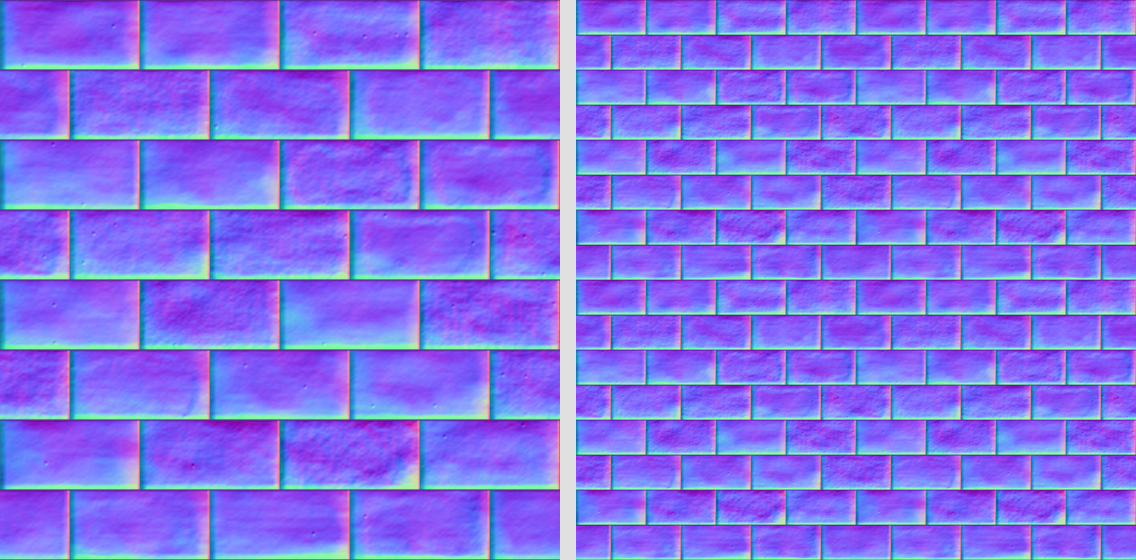
Left, the tile; right, the same tile 2 across and 2 down.
Give the GLSL for this texture map, as a three.js fragment shader.

```glsl
// Tangent-space normal map of a worn running-bond brick wall, 4 bricks by 8 courses.
varying vec2 vUv;

const vec2 BRICKS = vec2(4.0, 8.0);
const vec2 SIZE = vec2(2.0, 1.0); // brick size, in course heights

float hash(vec2 p) {
  vec3 a = fract(vec3(p.xyx) * 0.1031);
  a += dot(a, a.yzx + 33.33);
  return fract((a.x + a.y) * a.z);
}

float noise(vec2 p) {
  vec2 i = floor(p), f = fract(p);
  f = f * f * (3.0 - 2.0 * f);
  return mix(mix(hash(i), hash(i + vec2(1.0, 0.0)), f.x),
             mix(hash(i + vec2(0.0, 1.0)), hash(i + 1.0), f.x), f.y);
}

float fbm(vec2 p) {
  float sum = 0.0, amp = 0.5;
  for (int i = 0; i < 4; i++) {
    sum += amp * noise(p);
    p = p * 2.03 + 7.3;
    amp *= 0.5;
  }
  return sum;
}

// 1 at the edge, falling to 0 between the two distances
float fade(float near, float far, float d) {
  return 1.0 - smoothstep(near, far, d);
}

float roundBox(vec2 p, vec2 halfSize, float radius) {
  vec2 d = abs(p) - halfSize + radius;
  return length(max(d, 0.0)) + min(max(d.x, d.y), 0.0) - radius;
}

// Sparse round chips, one candidate per cell
float chips(vec2 p) {
  vec2 cell = floor(p);
  vec2 centre = 0.3 + 0.4 * vec2(hash(cell + 3.1), hash(cell + 8.7));
  return step(0.985, hash(cell)) * fade(0.0, 0.28, length(fract(p) - centre));
}

// Height of a brick face; the seed moves each brick to its own noise
float relief(vec2 q, vec2 seed, float rough, float dent) {
  vec2 p = q + seed;
  float h = 0.09 * noise(p * vec2(1.7, 2.6) + 4.4);
  h += mix(0.035, 0.075, rough) * fbm(p * vec2(2.6, 3.2));
  h += 0.006 * noise(p * vec2(2.0, 13.0));
  h += 0.007 * rough * noise(p * vec2(15.0, 4.0));
  h += 0.012 * chips(p * 7.0);
  float rim = roundBox(q - 0.5 * SIZE, vec2(0.76, 0.35), 0.25) + 0.35 * (fbm(p * 2.5) - 0.5);
  return h + 0.04 * dent * smoothstep(-0.11, 0.11, rim);
}

vec2 reliefSlope(vec2 q, vec2 seed, float rough, float dent) {
  vec2 e = vec2(0.012, 0.0);
  float dx = relief(q + e.xy, seed, rough, dent) - relief(q - e.xy, seed, rough, dent);
  float dy = relief(q + e.yx, seed, rough, dent) - relief(q - e.yx, seed, rough, dent);
  return vec2(-dx, dy) / (2.0 * e.x);
}

// Rounded shoulders of a brick: lo is left and bottom distance, hi right and top
vec2 shoulderSlope(vec2 lo, vec2 hi, float wobble, float lean, vec2 wear) {
  float left = fade(0.02, 0.11, lo.x);
  float right = fade(0.022, 0.05, hi.x);
  float corner = fade(0.0, 0.9, min(lo.x, hi.x)) * wobble;
  float leftGlow = fade(0.0, mix(0.25, 0.55, wear.x) * wobble, lo.x);
  float rightGlow = fade(0.03, mix(0.12, 0.36, wear.y) * wobble, hi.x);
  float low = fade(0.06, mix(0.32, 0.52, wear.x) * wobble + 0.14 * corner, lo.y);
  float high = fade(0.0, 0.24 * wobble, hi.y);

  float x = 0.04 - 0.32 * leftGlow - 0.6 * left + 0.5 * rightGlow + 0.45 * right;
  float y = lean + 0.62 * low + 0.36 * leftGlow * (1.0 - low);
  y += 0.2 * rightGlow - 0.3 * high - 0.3 * fade(0.0, 0.04, hi.y);
  y += 0.7 * fade(0.03, 0.06 + 0.055 * wobble, lo.y);
  return vec2(x, y * (1.0 - 0.75 * max(left, right)));
}

void main() {
  // Running bond: every other course moves half a brick
  vec2 grid = vUv * BRICKS;
  float course = floor(grid.y);
  grid.x += 0.5 * (1.0 - mod(course, 2.0));
  vec2 id = mod(floor(grid), BRICKS);
  vec2 q = fract(grid) * SIZE;
  vec2 lo = q, hi = SIZE - q;

  // Character of this brick
  vec2 seed = id * vec2(17.0, 11.0) + 5.0;
  float rough = smoothstep(0.45, 1.0, hash(id + 21.0));
  float dent = smoothstep(0.4, 1.0, hash(id + 47.0));
  float lean = mix(-0.43, -0.24, hash(id + 63.0));
  vec2 wear = vec2(hash(id + 85.0), hash(id + 97.0));
  float wobble = 0.25 + 1.6 * fbm(q * 2.2 + seed);

  vec2 slope = shoulderSlope(lo, hi, wobble, lean, wear);
  slope += reliefSlope(q, seed, rough, dent);
  slope *= min(1.0, 0.95 / max(length(slope), 0.001));
  vec3 normal = vec3(slope, sqrt(1.0 - dot(slope, slope)));
  vec3 color = 0.5 + 0.5 * normal;

  // Thin dark joints
  vec2 gap = min(lo, hi);
  color = mix(color, vec3(0.22, 0.4, 0.5), 0.75 * fade(0.0, 0.016, gap.x));
  color = mix(color, vec3(0.3, 0.22, 0.55), 0.85 * fade(0.0, 0.02, gap.y));
  gl_FragColor = vec4(color, 1.0);
}
```
